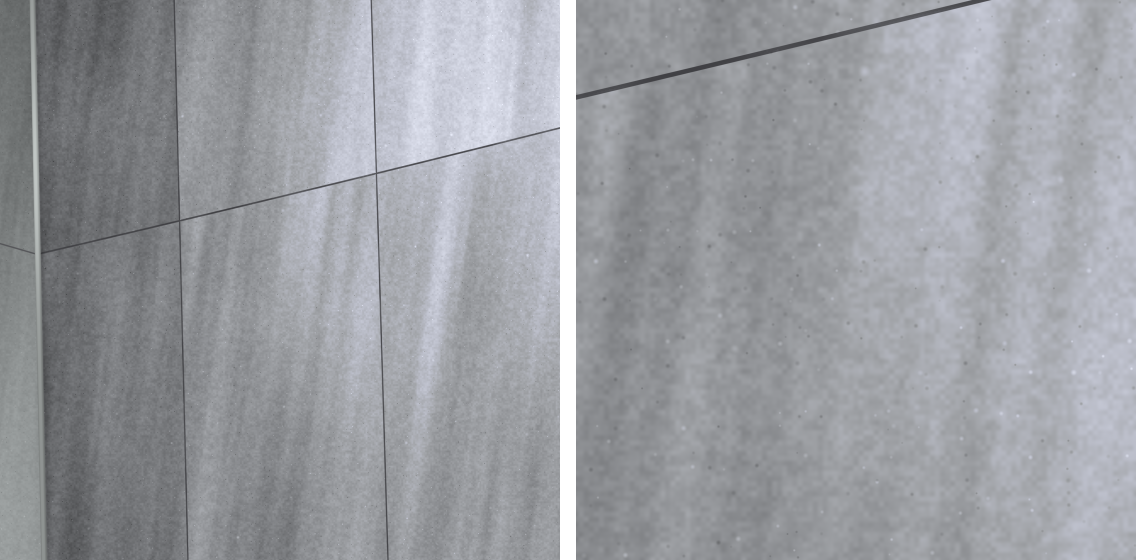
Left, the full canvas; right, a detail of the centre.
Give the GLSL for this texture, as a WebGL 1 fragment shader.

```glsl
precision highp float;
uniform vec2 u_resolution;

const vec3 GROUT = vec3(0.23, 0.23, 0.245);
const vec3 STONE_TINT = vec3(0.985, 1.0, 1.025);
const vec3 SIDE_TINT = vec3(0.98, 1.01, 1.01);

float hash(vec2 p) {
  vec3 q = fract(vec3(p.xyx) * 0.1031);
  q += dot(q, q.yzx + 33.33);
  return fract((q.x + q.y) * q.z);
}

float noise(vec2 p) {
  vec2 i = floor(p);
  vec2 f = fract(p);
  f = f * f * (3.0 - 2.0 * f);
  return mix(mix(hash(i), hash(i + vec2(1.0, 0.0)), f.x),
             mix(hash(i + vec2(0.0, 1.0)), hash(i + vec2(1.0, 1.0)), f.x), f.y);
}

float fbm(vec2 p) {
  float sum = 0.0;
  float amp = 0.5;
  for (int i = 0; i < 4; i++) {
    sum += amp * (noise(p) - 0.5);
    p = p * 2.03 + 17.1;
    amp *= 0.55;
  }
  return sum;
}

// Coverage of a line of the given width at distance d
float lineMask(float d, float width, float pixel) {
  return 1.0 - smoothstep(0.5 * width - 0.6 * pixel, 0.5 * width + 0.8 * pixel, abs(d));
}

// Slanted mineral bands, different in each tile
float streaks(vec2 p, float seed) {
  float lean = 0.09 + 0.05 * hash(vec2(seed, 4.0));
  float across = p.x - lean * p.y + 0.010 * fbm(p * 3.0 + seed);
  float broad = noise(vec2(across * 16.0 + seed * 7.3, p.y * 1.1 + seed)) - 0.5;
  float medium = noise(vec2(across * 42.0 + seed * 3.1, p.y * 1.8 + seed)) - 0.5;
  float thin = noise(vec2(across * 105.0 + seed * 5.7, p.y * 3.5)) - 0.5;
  float patchy = 0.6 + 0.8 * noise(p * vec2(6.0, 2.5) + seed * 2.0);
  return (0.12 * broad + 0.10 * medium + 0.045 * thin) * patchy;
}

// Soft flecks scattered over a jittered grid
float flecks(vec2 p, float cells, float density, float seed) {
  vec2 id = floor(p * cells);
  vec2 key = id + seed;
  vec2 center = 0.3 + 0.4 * vec2(hash(key + 11.0), hash(key + 29.0));
  float radius = mix(0.12, 0.28, hash(key + 47.0));
  float d = length(fract(p * cells) - center);
  float strength = 0.3 + 0.7 * hash(key + 83.0);
  return strength * step(1.0 - density, hash(key)) * (1.0 - smoothstep(0.0, radius, d));
}

float stoneRelief(vec2 p, float seed) {
  float grain = 0.056 * (noise(p * 330.0 + seed) - 0.5)
              + 0.050 * (noise(p * 150.0 + seed) - 0.5);
  float cloud = 0.09 * fbm(p * vec2(8.0, 5.0) + seed * 9.0);
  float pits = 0.12 * flecks(p, 130.0, 0.10, seed);
  float chips = 0.12 * flecks(p, 120.0, 0.07, seed + 70.0) + 0.15 * flecks(p, 60.0, 0.012, seed + 90.0);
  return streaks(p, seed) + grain + cloud - pits + chips;
}

// Light falls from the upper right
float wallLight(vec2 p) {
  vec2 toLamp = p - vec2(1.02, 0.90);
  vec2 toMiddle = p - vec2(0.54, 0.60);
  float base = mix(0.375, 0.63, smoothstep(0.02, 0.74, p.x));
  float glow = 0.165 * exp(-3.4 * dot(toLamp, toLamp));
  float middle = 0.045 * exp(-9.0 * dot(toMiddle, toMiddle));
  float topShade = 0.06 * smoothstep(0.75, 1.0, p.y) * (1.0 - smoothstep(0.15, 0.55, p.x));
  float lowShade = 0.03 * (1.0 - smoothstep(0.0, 0.35, p.y));
  return base + glow + middle - topShade - lowShade;
}

// Column coordinate and its slope: integers fall on the vertical joints
vec2 wallColumn(float x) {
  float t = x - 0.058;
  float depth = 0.2174 + 0.1406 * t;
  return vec2(t / depth, 0.2174 / (depth * depth));
}

vec3 mainWall(vec2 p, float u, float pixel) {
  vec2 column = wallColumn(u);
  float rise = p.y - (0.548 + 0.231 * (p.x - 0.0755) + 0.010 * p.x * p.x);
  float seed = floor(column.x) * 3.0 + step(0.0, rise) * 13.0 + 2.0;
  vec3 color = STONE_TINT * (wallLight(p) + stoneRelief(p, seed));
  color.b += 0.03 * smoothstep(0.62, 0.78, color.g);

  float nearest = floor(column.x + 0.5);
  float side = (column.x - nearest) / column.y;
  float wear = 0.70 + 0.25 * noise(p * 40.0);
  float vertical = lineMask(side, 0.0020, pixel) * step(0.5, nearest);
  float level = lineMask(rise * 0.973, 0.0026, pixel);
  return mix(color, GROUT, max(vertical, level) * wear);
}

vec3 sideWall(vec2 p, float pixel) {
  float light = mix(0.60, 0.49, smoothstep(0.1, 1.0, p.y)) - 0.5 * p.x * p.y;
  vec3 color = SIDE_TINT * (light + 0.6 * stoneRelief(p, 41.0));
  float joint = lineMask((p.y - 0.565 + 0.29 * p.x) * 0.96, 0.0022, pixel);
  return mix(color, GROUT + 0.08, joint * 0.85);
}

// Rounded metal strip along the corner
vec3 cornerTrim(vec2 p, float offset) {
  float shine = 0.57 + 0.20 * exp(-18.0 * (p.y - 0.70) * (p.y - 0.70));
  float roundness = 1.0 - 0.22 * smoothstep(0.001, 0.006, abs(offset + 0.001));
  return vec3(0.98, 1.01, 1.0) * shine * roundness;
}

void main() {
  vec2 p = gl_FragCoord.xy / u_resolution;
  float pixel = 1.0 / min(u_resolution.x, u_resolution.y);
  float drop = 1.0 - p.y;
  float u = (p.x - 0.020 * drop) / (1.0 + 0.015 * drop);
  float offset = u - 0.058;

  vec3 color = mix(sideWall(p, pixel), mainWall(p, u, pixel), smoothstep(-pixel, pixel, offset));
  color *= 1.0 - 0.18 * exp(-abs(offset - 0.008) * 150.0);
  color = mix(color, cornerTrim(p, offset), lineMask(offset, 0.010, pixel));
  gl_FragColor = vec4(clamp(color, 0.0, 1.0), 1.0);
}
```
